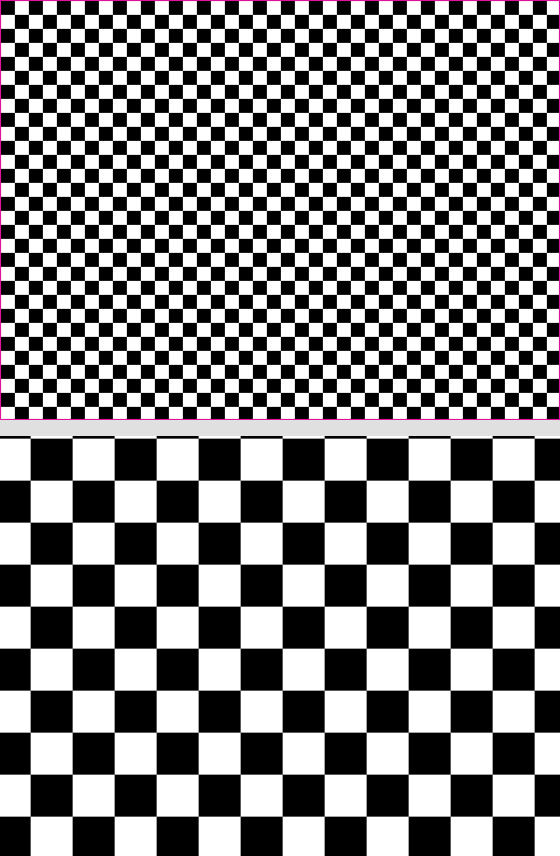
Top, the full canvas; bottom, a detail of the centre.
A WebGL 2 fragment shader for this pattern:

```glsl
#version 300 es
precision highp float;
// Black and white checkerboard, 40 by 30 squares, inside a thin magenta frame.
// Each axis is a square wave averaged exactly over one pixel; the product of
// the two waves gives the smoothly edged checks.

#define ROWS 30.0                       // squares down the canvas
#define SHIFT 0.0021                    // grid offset from the top left corner
#define FRAME_WIDTH 0.0026              // in canvas heights
#define DARK vec3(0.0)
#define LIGHT vec3(1.0)
#define FRAME_COLOR vec3(0.88, 0.07, 0.61)

uniform vec2 u_resolution;
out vec4 fragColor;

// Integral of a square wave that is +1 on even cells and -1 on odd ones
vec2 waveIntegral(vec2 x) {
    return 1.0 - abs(mod(x, 2.0) - 1.0);
}

// Square wave on both axes, box filtered over the given width
vec2 filteredWave(vec2 x, float width) {
    return (waveIntegral(x + 0.5 * width) - waveIntegral(x - 0.5 * width)) / width;
}

void main() {
    // Canvas height is 1, with y measured down from the top
    float pixel = 1.0 / u_resolution.y;
    vec2 size = u_resolution * pixel;
    vec2 p = gl_FragCoord.xy * pixel;
    p.y = size.y - p.y;

    // Checks: dark where both waves agree in sign
    vec2 wave = filteredWave((p - SHIFT) * ROWS, pixel * ROWS);
    vec3 color = mix(LIGHT, DARK, 0.5 + 0.5 * wave.x * wave.y);

    // Frame along the canvas edge
    vec2 inset = min(p, size - p);
    float edge = min(inset.x, inset.y);
    float frame = clamp((FRAME_WIDTH - edge) / pixel + 0.5, 0.0, 1.0);
    color = mix(color, FRAME_COLOR, frame);

    fragColor = vec4(color, 1.0);
}
```
